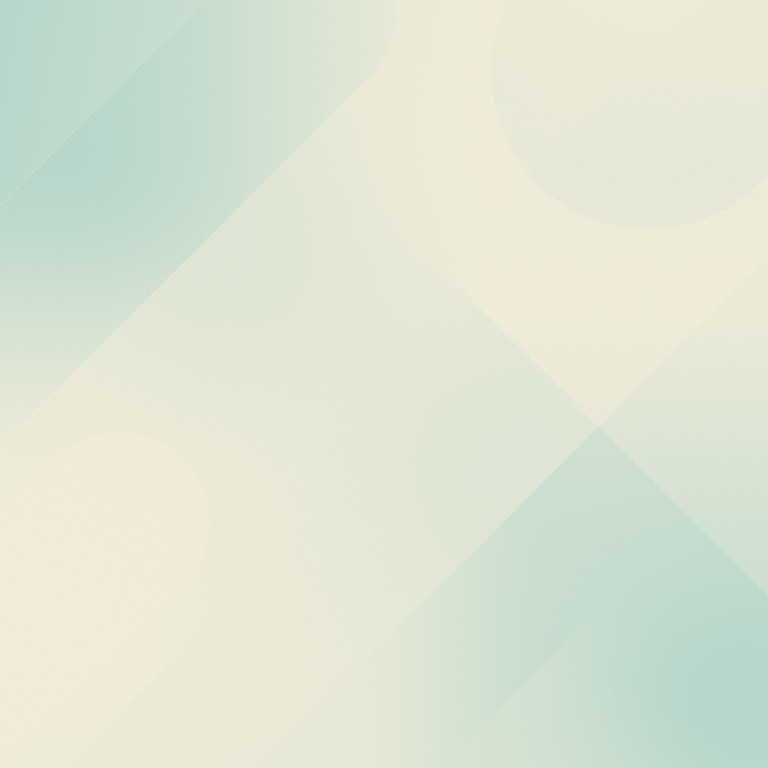
This background is drawn by a WebGL 2 fragment shader. Its source:

```glsl
#version 300 es
precision highp float;
// Soft cream and mint background of overlapping translucent diagonal bands, pills and a disc.

uniform vec2 u_resolution;
out vec4 outColor;

const vec3 CREAM = vec3(0.955, 0.930, 0.850);
const vec3 MINT = vec3(0.710, 0.840, 0.795);

// Antialiased coverage of a signed distance
float fill(float dist, float pixel) {
    return 1.0 - smoothstep(-pixel, pixel, dist);
}

// Round glow with a Gaussian falloff
float glow(vec2 p, vec2 center, float radius) {
    vec2 d = (p - center) / radius;
    return exp(-dot(d, d));
}

float capsule(vec2 p, vec2 a, vec2 b, float radius) {
    vec2 pa = p - a, ba = b - a;
    float h = clamp(dot(pa, ba) / dot(ba, ba), 0.0, 1.0);
    return length(pa - ba * h) - radius;
}

vec2 hashGradient(vec2 cell) {
    float angle = 6.2832 * fract(sin(dot(cell, vec2(127.1, 311.7))) * 43758.5);
    return vec2(cos(angle), sin(angle));
}

float gradientNoise(vec2 p) {
    vec2 i = floor(p), f = fract(p);
    vec2 u = f * f * (3.0 - 2.0 * f);
    vec2 e = vec2(1.0, 0.0);
    float low = mix(dot(hashGradient(i), f), dot(hashGradient(i + e), f - e), u.x);
    float high = mix(dot(hashGradient(i + e.yx), f - e.yx),
                     dot(hashGradient(i + 1.0), f - 1.0), u.x);
    return mix(low, high, u.y);
}

// Amount of mint in the open middle ground
float middleTone(vec2 p) {
    return 0.20 + 0.16 * glow(p, vec2(0.28, 0.30), 0.20)
        - 0.12 * glow(p, vec2(0.62, 0.18), 0.20)
        - 0.15 * glow(p, vec2(0.05, 0.80), 0.33)
        + 0.15 * glow(p, vec2(0.68, 0.62), 0.20);
}

// Upper left band and the corner beyond it
float addUpperBand(float tone, vec2 p, float diagonal, float pixel) {
    float fade = (1.0 - smoothstep(0.08, 0.60, p.x)) * (1.0 - smoothstep(0.20, 0.60, p.y));
    float band = capsule(p, vec2(0.404, 0.020), vec2(-0.396, 0.820), 0.1107);
    tone = mix(tone, mix(0.16, 0.95, fade), fill(band, pixel));
    float corner = 0.97 - 1.1 * p.x - 0.2 * p.y;
    return mix(tone, corner, fill((diagonal - 0.267) * 0.707, pixel));
}

// Cream pill at lower left, with a faint diagonal edge beside it
float addLowerPill(float tone, vec2 p, float diagonal, float pixel) {
    float besideEdge = fill((1.085 - diagonal) * 0.707, pixel);
    tone += 0.05 * besideEdge * (1.0 - smoothstep(0.15, 0.50, p.x));
    float pill = capsule(p, vec2(0.156, 0.680), vec2(-0.344, 1.180), 0.117);
    return mix(tone, 0.04, 0.7 * fill(pill, pixel));
}

// Cream wedge on the right, deepening below its crossing edge
float wedgeTone(vec2 p, float below) {
    float upper = 0.08 + 0.10 * smoothstep(0.40, 0.56, p.y);
    float lower = 0.14 + 0.50 * smoothstep(0.36, 0.82, p.y);
    return mix(upper, lower, below);
}

// Mint field at lower right, with a lighter band across its base
float mintField(vec2 p, float diagonal, float across, float pixel) {
    float field = 0.20 + 0.45 * smoothstep(0.45, 0.72, p.x)
        + 0.34 * glow(p, vec2(0.97, 0.92), 0.20)
        - 0.09 * (1.0 - smoothstep(0.55, 0.72, p.y));
    float base = 0.42 + 0.55 * glow(p, vec2(0.97, 0.90), 0.23);
    float cover = fill((1.573 - diagonal) * 0.707, pixel);
    return mix(field, base, cover * (1.0 - smoothstep(-0.20, 0.06, across)));
}

// Faint disc at upper right
float addDisc(float tone, vec2 p, float pixel) {
    float disc = fill(length(p - vec2(0.844, 0.094)) - 0.2045, pixel);
    float shade = 0.11 * smoothstep(-0.05, 0.25, p.y) + 0.05 * glow(p, vec2(0.64, 0.06), 0.10);
    return tone + disc * shade;
}

void main() {
    vec2 uv = gl_FragCoord.xy / u_resolution;
    vec2 p = vec2(uv.x, 1.0 - uv.y); // measured down from the top edge
    float pixel = 0.7 / min(u_resolution.x, u_resolution.y);
    float diagonal = p.x + p.y;
    float across = p.x - p.y;

    float tone = middleTone(p);
    tone = addUpperBand(tone, p, diagonal, pixel);
    tone = addLowerPill(tone, p, diagonal, pixel);

    // Two crossing edges split the right side
    float below = fill((1.335 - diagonal) * 0.707, pixel);
    float wedge = fill((0.224 - across) * 0.707, pixel);
    tone = mix(tone, mintField(p, diagonal, across, pixel), below);
    tone = mix(tone, wedgeTone(p, below), wedge * smoothstep(0.48, 0.64, p.x));

    // Thin tonal step through the disc
    float stepEdge = fill((0.918 - diagonal) * 0.707, pixel);
    tone += 0.03 * stepEdge * wedge * (1.0 - smoothstep(0.20, 0.36, p.y));
    tone = addDisc(tone, p, pixel);

    // Fine paper grain
    vec3 color = mix(CREAM, MINT, clamp(tone, 0.0, 1.0));
    color += 0.008 * gradientNoise(uv * 230.0);
    outColor = vec4(color, 1.0);
}
```
